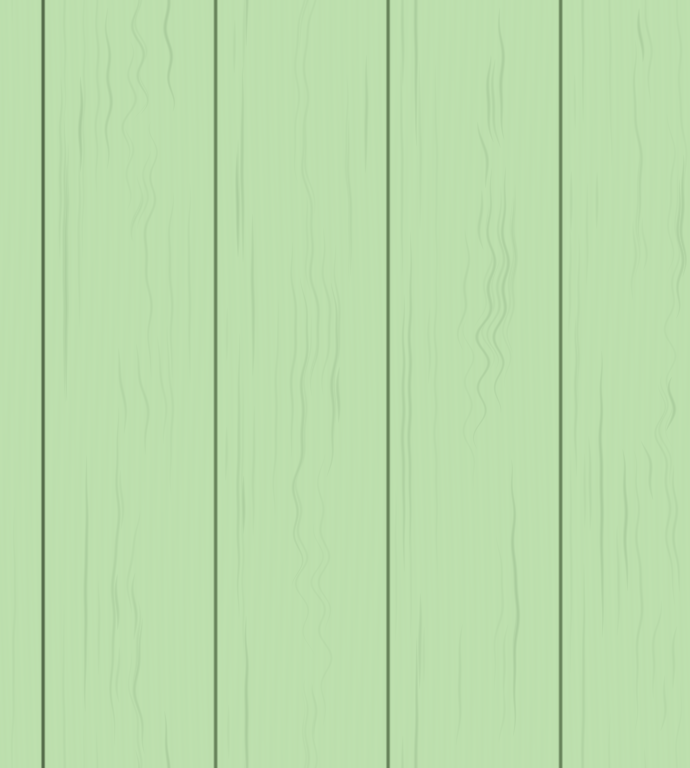
Give the GLSL for this texture, as a Shadertoy shader.

```glsl
const float TAU = 6.2831853;

float hash(vec2 p) {
    return fract(sin(dot(p, vec2(127.1, 311.7))) * 4375.85);
}

// Sideways drift of the grain; whole frequencies make it wrap in y
float grainDrift(float y, float plank, float phase) {
    float seed = hash(vec2(plank, 4.7));
    float burst = pow(0.5 + 0.5 * sin(TAU * (y + seed)), 6.0);
    return 0.030 * sin(TAU * (2.0 * y + seed + phase))
         + 0.014 * sin(TAU * (7.0 * y + seed * 5.0 + phase))
         + (0.006 + 0.024 * burst) * sin(TAU * (15.0 * y + seed * 3.0 + phase));
}

// Tapered strokes: wavy in the heart of the plank, straight at its sides
float grainInk(vec2 p, float plank, float pixel) {
    float ink = 0.0;
    for (int i = 0; i < 36; i++) {
        vec2 key = vec2(float(i) + 1.0, plank * 7.0 + 2.0);
        float place = hash(key);
        float size = hash(key + 17.3);
        float tone = hash(key + 41.9);

        float x = i < 17 ? 0.57 + 0.32 * (place - 0.5)
                : i < 25 ? 0.05 + 0.20 * place
                : 0.04 + 0.92 * place;
        float bend = 0.12 + exp(-pow((x - 0.57) / 0.17, 2.0));
        float reach = mix(0.035, 0.23, size * size);

        float dy = fract(p.y - hash(key + 73.1) + 0.5) - 0.5;
        float taper = max(0.0, 1.0 - pow(dy / reach, 2.0));
        float dx = abs(p.x - x - bend * grainDrift(p.y, plank, 0.14 * tone));
        float width = mix(0.006, 0.012, tone) * taper;
        float stroke = 1.0 - smoothstep(0.0, width + pixel, dx);
        ink = max(ink, stroke * sqrt(taper) * mix(0.25, 1.0, tone * tone));
    }
    return ink;
}

void mainImage(out vec4 fragColor, in vec2 fragCoord) {
    vec2 uv = fragCoord / iResolution.xy;
    float x = uv.x * 4.0 - 0.25;
    float pixel = 4.0 / iResolution.x;
    float plank = mod(floor(x), 4.0);
    vec2 local = vec2(fract(x), uv.y);

    vec3 paint = vec3(0.74, 0.875, 0.68);
    vec3 grain = vec3(0.645, 0.78, 0.595);
    vec3 seam = vec3(0.40, 0.51, 0.35);

    // Faint brushed streaks under the grain
    float streak = sin(TAU * (23.0 * local.x + 0.4 * sin(TAU * (uv.y + plank * 0.3))))
                 * sin(TAU * (9.0 * local.x + 2.0 * uv.y + plank * 0.37));
    vec3 color = paint + 0.004 * streak;
    color = mix(color, grain, 0.8 * grainInk(local, plank, pixel));

    // Soft dark gaps between planks, the first a little deeper
    float gapDistance = abs(x - round(x));
    float gap = 1.0 - smoothstep(0.002, max(0.017, pixel), gapDistance);
    float depth = mod(round(x), 4.0) < 0.5 ? 0.82 : 1.0;
    color = mix(color, seam * depth, gap);

    fragColor = vec4(color, 1.0);
}
```
